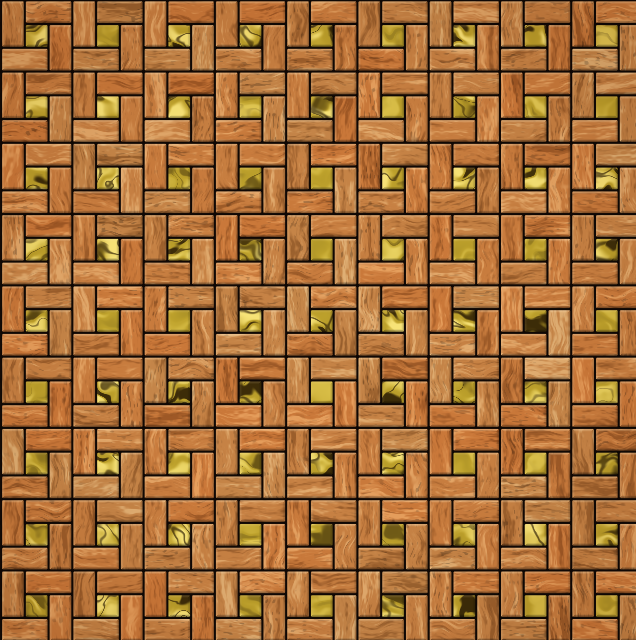
Give the GLSL for this pattern, as a Shadertoy shader.

```glsl
const float CELLS_DOWN = 8.98;      // pinwheel blocks over the canvas height
const vec2  BLOCK_SHIFT = vec2(0.015, 0.004);
const float GAP = 0.088;            // grout width, in thirds of a block
const float CORNER = 0.055;
const float BEVEL = 0.13;
const vec3  GROUT = vec3(0.06, 0.03, 0.015);
const vec3  WOOD_DARK = vec3(0.58, 0.35, 0.16);
const vec3  WOOD_MID = vec3(0.74, 0.48, 0.25);
const vec3  WOOD_LIGHT = vec3(0.84, 0.63, 0.40);
const vec3  GOLD = vec3(0.76, 0.64, 0.17);
const vec3  GOLD_SHINE = vec3(0.95, 0.87, 0.47);
const vec3  GOLD_FOLD = vec3(0.19, 0.13, 0.02);

float hash(vec2 p) {
    vec3 q = fract(p.xyx * vec3(0.1031, 0.1030, 0.0973));
    q += dot(q, q.yzx + 33.33);
    return fract((q.x + q.y) * q.z);
}

float noise(vec2 p) {
    vec2 i = floor(p), f = fract(p);
    f = f * f * (3.0 - 2.0 * f);
    return mix(mix(hash(i), hash(i + vec2(1, 0)), f.x),
               mix(hash(i + vec2(0, 1)), hash(i + vec2(1, 1)), f.x), f.y);
}

float roundBox(vec2 p, vec2 halfSize, float r) {
    vec2 d = abs(p) - halfSize + r;
    return length(max(d, 0.0)) + min(max(d.x, d.y), 0.0) - r;
}

// Corner (xy) and size (zw) of the tile under q, in a 3 by 3 block, y down
vec4 pinwheelTile(vec2 q) {
    if (q.x < 1.0 && q.y < 2.0) return vec4(0, 0, 1, 2);
    if (q.y < 1.0) return vec4(1, 0, 2, 1);
    if (q.x >= 2.0) return vec4(2, 1, 1, 2);
    if (q.y >= 2.0) return vec4(0, 2, 2, 1);
    return vec4(1, 1, 1, 1);
}

// g.x runs along the grain, g.y across it
vec3 wood(vec2 g, vec2 id) {
    float tone = hash(id + 3.7);
    float warmth = hash(id + 17.3);
    vec2 s = g + 40.0 * vec2(hash(id), hash(id + 8.1));
    float slope = (hash(id + 29.0) - 0.5) * 0.22;
    float bend = 0.35 * (noise(s * vec2(1.3, 1.0)) - 0.5);
    float across = s.y + slope * g.x + bend;

    float bands = noise(vec2(s.x * 0.5, across * 4.0));
    float streaks = noise(vec2(s.x * 1.2, across * 10.0));
    float fibres = noise(vec2(s.x * 5.0, across * 19.0));
    float v = 0.5 + 0.42 * (bands - 0.5) + 0.38 * (streaks - 0.5)
            + 0.26 * (fibres - 0.5) + 0.22 * (tone - 0.5);

    vec3 col = mix(WOOD_DARK, WOOD_MID, smoothstep(0.16, 0.46, v));
    col = mix(col, WOOD_LIGHT, smoothstep(0.52, 0.82, v));
    // Short dark pores
    float pores = smoothstep(0.70, 0.92, noise(vec2(s.x * 4.0, across * 16.0) + 71.0));
    col *= 1.0 - 0.24 * pores * hash(id + 5.5);
    return col * mix(vec3(1.03, 0.93, 0.84), vec3(1.0, 1.04, 1.08), warmth);
}

// Crumpled foil, smooth on some tiles and sharply folded on others
vec3 foil(vec2 p, vec2 id) {
    float crumple = smoothstep(0.12, 0.75, hash(id + 11.9));
    float a = 0.5 + 2.0 * hash(id + 2.3);
    vec2 r = mat2(cos(a), -sin(a), sin(a), cos(a)) * p;
    vec2 s = r + 50.0 * vec2(hash(id + 6.1), hash(id + 9.4));
    s.x += 0.6 * (noise(s * 2.2) - 0.5);
    float sheet = noise(s * vec2(3.2, 1.2));
    float crease = 1.0 - abs(2.0 * noise(s * vec2(2.6, 1.0) + 23.0) - 1.0);

    vec3 col = GOLD * (0.94 + 0.16 * (sheet - 0.5));
    col = mix(col, GOLD_SHINE, smoothstep(0.45, 0.85, sheet) * (0.3 + 0.6 * crumple));
    float fold = smoothstep(0.84, 0.98, crease) * 0.75;
    fold = max(fold, smoothstep(0.36, 0.20, sheet));
    return mix(col, GOLD_FOLD, fold * crumple * 0.92);
}

void mainImage(out vec4 fragColor, in vec2 fragCoord) {
    vec2 uv = fragCoord / iResolution.xy;
    vec2 p = vec2(fragCoord.x, iResolution.y - fragCoord.y) / iResolution.y;
    p = p * CELLS_DOWN - BLOCK_SHIFT;
    float pixel = 3.0 * CELLS_DOWN / iResolution.y;

    // Tile lookup
    vec2 q = fract(p) * 3.0;
    vec4 tile = pinwheelTile(q);
    vec2 id = floor(p) * 3.0 + tile.xy + 31.0;
    vec2 local = q - tile.xy - 0.5 * tile.zw;
    vec2 halfSize = 0.5 * (tile.zw - GAP);
    float d = roundBox(local, halfSize, CORNER);

    // Surface
    bool isFoil = tile.z == tile.w;
    vec2 grain = tile.z > tile.w ? local : local.yx;
    vec3 col = isFoil ? foil(local, id) : wood(grain, id);

    // Bevel lit from the upper left
    vec2 inset = halfSize - abs(local);
    vec2 normal = inset.x < inset.y ? vec2(sign(local.x), 0) : vec2(0, sign(local.y));
    float rim = smoothstep(-BEVEL, -0.02, d);
    float light = dot(normal, vec2(-0.45, -0.9));
    col = mix(col, vec3(0.95, 0.83, 0.66), rim * max(light, 0.0) * (isFoil ? 0.15 : 0.42));
    col *= 1.0 - 0.38 * rim * max(-light, 0.0);

    // Grout and soft overall lighting
    col = mix(GROUT, col, clamp(0.5 - d / pixel, 0.0, 1.0));
    vec2 c = uv - vec2(0.5, 0.48);
    col *= mix(vec3(1.04, 1.05, 1.06), vec3(0.95, 0.92, 0.88), smoothstep(0.05, 0.5, dot(c, c)));
    fragColor = vec4(col, 1.0);
}
```
